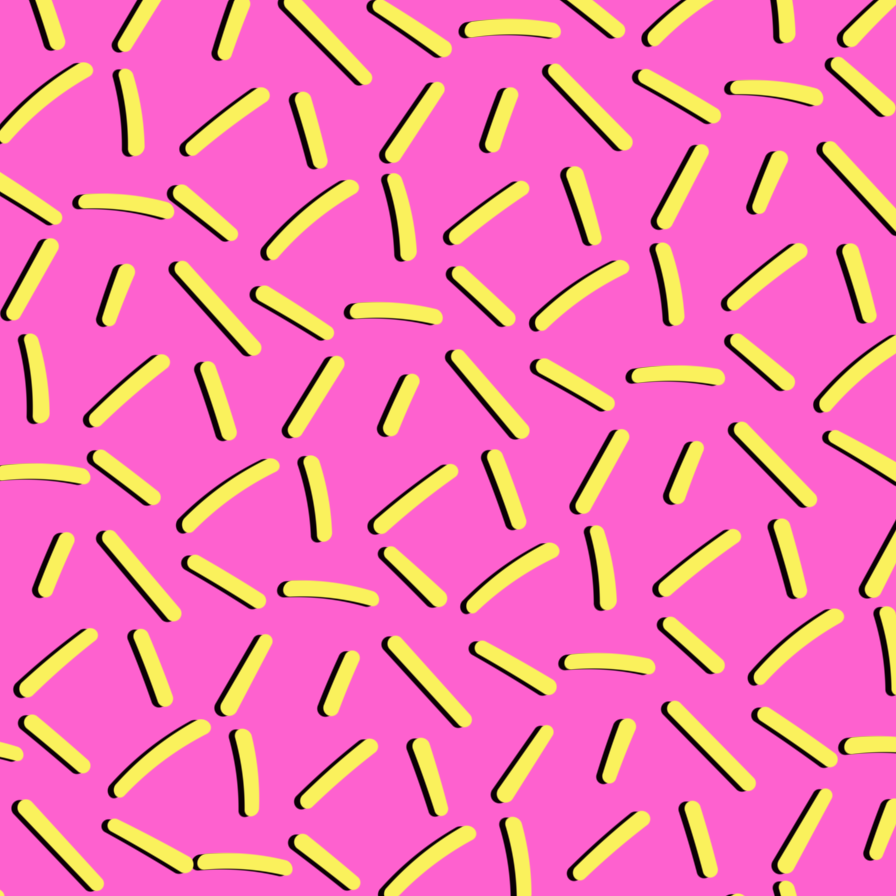
Give the GLSL for this pattern, as a Shadertoy shader.

```glsl
const vec3 PINK = vec3(0.995, 0.38, 0.81);
const vec3 YELLOW = vec3(0.98, 0.945, 0.36);
const vec3 SHADOW = vec3(0.04, 0.0, 0.02);
const float CELL = 0.103;

// Kinds of stroke: angle, half length, bend, slide along its own axis
const vec4 KINDS[10] = vec4[10](
    vec4(-0.82, 0.057, 0.0, 0.0),
    vec4(-0.56, 0.043, 0.3, -0.008),
    vec4(-0.07, 0.044, 1.8, 0.0),
    vec4(-0.70, 0.036, 0.2, -0.013),
    vec4(0.65, 0.055, 1.5, 0.0),
    vec4(-1.40, 0.040, 1.7, 0.0),
    vec4(0.70, 0.047, 0.6, 0.0),
    vec4(-1.26, 0.037, 0.4, 0.0),
    vec4(1.03, 0.043, 0.0, 0.010),
    vec4(1.19, 0.029, 0.5, 0.0));

vec3 hash3(vec2 p) {
    vec3 q = vec3(dot(p, vec2(127.1, 311.7)), dot(p, vec2(269.5, 183.3)), dot(p, vec2(419.2, 371.9)));
    return fract(sin(q) * 43758.5453);
}

// Distance to a round-ended, slightly bent and tapered stroke along x
float strokeDistance(vec2 p, float halfLength, float bend, float taper) {
    p.y += bend * (p.x * p.x - 0.5 * halfLength * halfLength);
    float along = clamp(p.x, -halfLength, halfLength);
    float radius = 0.0087 + taper * along / halfLength;
    return length(p - vec2(along, 0.0)) - radius;
}

// Nearest stroke; the kind steps through the grid so that neighbours differ
float sprinkles(vec2 p) {
    vec2 home = floor(p / CELL);
    float nearest = 1.0;
    for (int j = -1; j <= 1; j++)
    for (int i = -1; i <= 1; i++) {
        vec2 cell = home + vec2(i, j);
        vec4 kind = KINDS[int(mod(cell.x + 3.0 * cell.y + 0.5, 10.0))];
        vec3 rnd = hash3(cell + 17.0) - 0.5;

        // Wavy rows plus a small random shift
        vec2 center = (cell + 0.5) * CELL;
        center += 0.019 * sin(6.0 * center.yx + vec2(0.6, 2.4)) + 0.011 * rnd.xy;

        float angle = kind.x + 0.12 * rnd.z;
        vec2 axis = vec2(cos(angle), sin(angle));
        vec2 d = p - center - axis * kind.w;
        vec2 local = vec2(dot(d, axis), dot(d, vec2(-axis.y, axis.x)));
        float halfLength = kind.y * (1.0 + 0.1 * rnd.x);
        nearest = min(nearest, strokeDistance(local, halfLength, kind.z, 0.002 * rnd.y));
    }
    return nearest;
}

void mainImage(out vec4 fragColor, in vec2 fragCoord) {
    vec2 uv = fragCoord / iResolution.y;
    float soft = max(0.0012, 0.6 / iResolution.y);

    // Hard shadow to the left, then the stroke itself
    float shade = sprinkles(uv + vec2(0.0068, 0.0008));
    float stroke = sprinkles(uv);
    vec3 color = mix(SHADOW, PINK, smoothstep(-soft, soft, shade));
    color = mix(YELLOW, color, smoothstep(-soft, soft, stroke));
    fragColor = vec4(color, 1.0);
}
```
